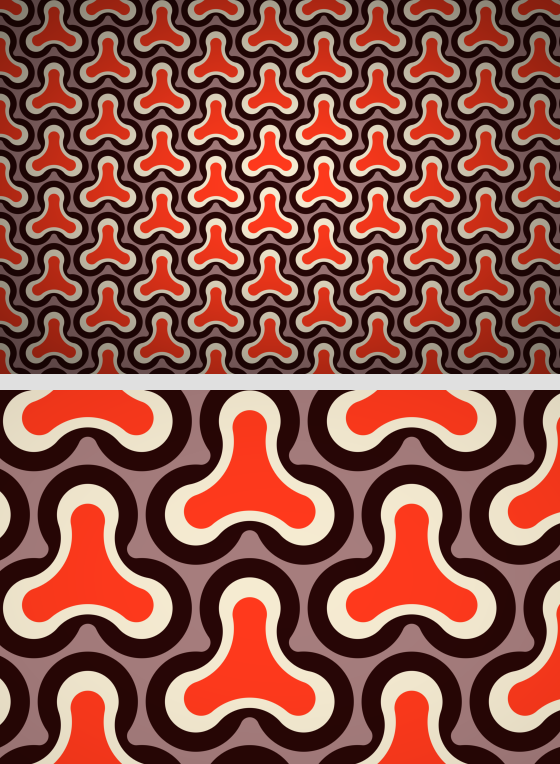
Top, the full canvas; bottom, a detail of the centre.
Give the GLSL for this pattern, as a Shadertoy shader.

```glsl
// Retro three-lobed motifs in nested outlines on a hexagonal lattice, with a soft vignette.

const float ROWS = 6.0;                 // repeats down the canvas
const float COLUMN_STEP = 0.8660254;    // column spacing, in row heights
const float THIRD_TURN = 2.0943951;

const vec3 MAUVE = vec3(0.65, 0.49, 0.49);
const vec3 DARK  = vec3(0.155, 0.025, 0.022);
const vec3 CREAM = vec3(0.96, 0.92, 0.82);
const vec3 RED   = vec3(1.00, 0.225, 0.11);

// Folds the plane into one half-lobe sector, with the lobe pointing up.
vec2 foldThreefold(vec2 p) {
    float angle = atan(p.x, p.y) + 0.5 * THIRD_TURN;
    angle = abs(mod(angle, THIRD_TURN) - 0.5 * THIRD_TURN);
    return length(p) * vec2(sin(angle), cos(angle));
}

// Distance to round lobes joined by tangent concave arcs.
// reach: centre to lobe centre; notch: centre to the deepest point between lobes.
float trefoil(vec2 folded, float reach, float lobeRadius, float notch) {
    float delta = lobeRadius - notch;
    float arcReach = (reach * reach - delta * delta) / (reach + 2.0 * delta);
    float arcRadius = arcReach - notch;
    vec2 lobe = vec2(0.0, reach);
    vec2 arc = arcReach * vec2(COLUMN_STEP, 0.5);
    vec2 axis = arc - lobe;
    vec2 q = folded - lobe;
    bool onLobe = axis.x * q.y > axis.y * q.x;
    return onLobe ? length(q) - lobeRadius : arcRadius - length(folded - arc);
}

// Distances to the dark, cream and red layers of one motif.
vec3 motifLayers(vec2 p) {
    vec2 folded = foldThreefold(p);
    return vec3(trefoil(folded, 0.333, 0.268, 0.250),
                trefoil(folded, 0.333, 0.165, 0.200),
                trefoil(folded, 0.300, 0.092, 0.145));
}

// Nearest layer distances over the staggered lattice.
vec3 latticeLayers(vec2 p) {
    vec3 nearest = vec3(1e3);
    float baseColumn = round(p.x / COLUMN_STEP);
    for (int i = -1; i <= 1; i++) {
        float column = baseColumn + float(i);
        float stagger = 0.5 * mod(column, 2.0);
        float baseRow = round(p.y - stagger);
        for (int j = -1; j <= 1; j++) {
            vec2 centre = vec2(column * COLUMN_STEP, baseRow + float(j) + stagger);
            nearest = min(nearest, motifLayers(p - centre));
        }
    }
    return nearest;
}

float vignette(vec2 uv, float edgeLevel) {
    return mix(1.0, edgeLevel, smoothstep(0.03, 0.80, length(uv - 0.5)));
}

void mainImage(out vec4 fragColor, in vec2 fragCoord) {
    vec2 p = fragCoord * ROWS / iResolution.y;
    float pixel = ROWS / iResolution.y;
    vec3 cover = 1.0 - smoothstep(-0.7 * pixel, 0.7 * pixel, latticeLayers(p));

    // Paint from the ground up
    vec3 color = mix(MAUVE, DARK, cover.x);
    color = mix(color, CREAM, cover.y);
    color = mix(color, RED, cover.z);

    color *= vignette(fragCoord / iResolution.xy, 0.50);
    fragColor = vec4(color, 1.0);
}
```
